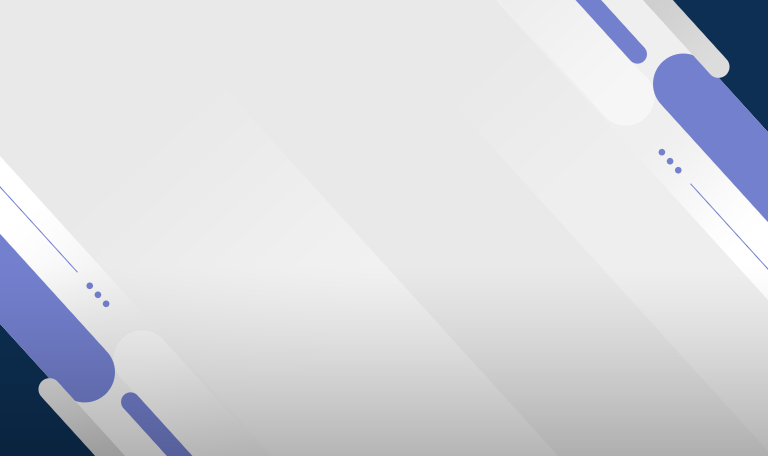
Give the GLSL for this background, as a WebGL 2 fragment shader.

```glsl
#version 300 es
precision highp float;
// Pale grey backdrop with slanted bands and two matching corner ornaments.
// Positions are in canvas heights from the centre, turned into slanted axes;
// half-turn symmetry draws both corners, then a shade darkens the lower part.
uniform vec2 u_resolution;
out vec4 outColor;

const vec3 NAVY = vec3(0.05, 0.185, 0.325);
const vec3 LAVENDER = vec3(0.45, 0.50, 0.805);
const vec2 ALONG = vec2(0.672, -0.7405);
const vec2 ACROSS = vec2(0.7405, 0.672);

// Anti-aliased coverage of a signed distance.
float cover(float dist, float pixel) {
  return clamp(0.5 - dist / pixel, 0.0, 1.0);
}

// Endless bar with one round end; side is +1 to run forward, -1 backward.
float roundBar(vec2 p, vec2 cap, float radius, float side) {
  vec2 v = p - cap;
  v.x = min(v.x * side, 0.0);
  return length(v) - radius;
}

// Row of equally spaced discs starting at first.
float dotRow(vec2 p, vec2 first, float spacing, float count, float radius) {
  vec2 v = p - first;
  v.x -= spacing * clamp(round(v.x / spacing), 0.0, count - 1.0);
  return length(v) - radius;
}

// Broad, barely visible bands behind the ornaments.
vec3 backdrop(vec2 p, float pixel) {
  float leftGlow = 0.032 * smoothstep(-0.58, 0.12, p.x);
  float rightGlow = 0.022 * smoothstep(-0.2, 0.3, p.x);
  float tone = 0.913;
  tone += leftGlow * cover(p.y + 0.053, pixel);
  tone += rightGlow * cover(0.295 - p.y, pixel);
  return vec3(tone);
}

// Corner ornament: panel, pale pill, navy field, coloured bars, line and dots.
vec3 ornament(vec3 color, vec2 p, float pixel) {
  float panelTone = mix(0.936, 1.0, smoothstep(0.22, 0.58, p.x));
  color = mix(color, vec3(panelTone), cover(0.5175 - p.y, pixel));

  float pillTone = mix(0.925, 0.965, smoothstep(-0.3, 0.17, p.x));
  float pill = roundBar(p, vec2(0.144, 0.5855), 0.0625, -1.0);
  color = mix(color, vec3(pillTone), cover(pill, pixel));

  color = mix(color, NAVY, cover(0.7647 - p.y, pixel));
  float wideBar = roundBar(p, vec2(0.207, 0.6985), 0.0664, 1.0);
  float slimBar = roundBar(p, vec2(0.0912, 0.6678), 0.0208, -1.0);
  float line = roundBar(p, vec2(0.381, 0.563), 0.0011, 1.0);
  float dots = dotRow(p, vec2(0.2864, 0.563), 0.0267, 3.0, 0.0072);
  float accents = min(min(wideBar, slimBar), min(line, dots));
  color = mix(color, LAVENDER, cover(accents, pixel));

  float greyTone = mix(0.81, 0.865, smoothstep(0.0, 0.25, p.x));
  float greyBar = roundBar(p, vec2(0.231, 0.7807), 0.0243, -1.0);
  return mix(color, vec3(greyTone), cover(greyBar, pixel));
}

// Soft darkening that grows toward the bottom edge.
float bottomShade(float height) {
  float depth = 1.0 - clamp(height / 0.42, 0.0, 1.0);
  return 1.0 - 0.25 * pow(depth, 1.25);
}

void main() {
  float pixel = 1.0 / u_resolution.y;
  vec2 q = (gl_FragCoord.xy - 0.5 * u_resolution) * pixel;
  vec2 slanted = vec2(dot(q, ALONG), dot(q, ACROSS));
  vec2 mirrored = slanted.y < 0.0 ? -slanted : slanted;

  vec3 color = backdrop(slanted, pixel);
  color = ornament(color, mirrored, pixel);
  color *= bottomShade(gl_FragCoord.y * pixel);
  outColor = vec4(color, 1.0);
}
```
